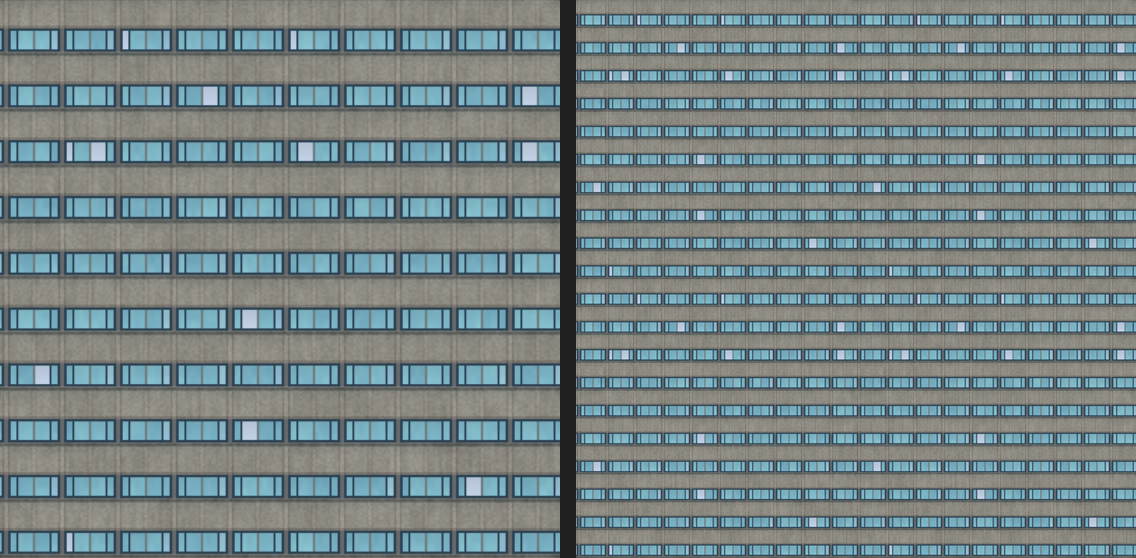
Left: one tile. Right: repeated 2 by 2.
Give the GLSL for this texture, as a Shadertoy shader.

```glsl
const vec2 REPEATS = vec2(10.0, 10.0);      // bays across, floors up
const float PIER_OFFSET = 0.11;             // first pier centre, in bays
const vec2 WINDOW_X = vec2(0.035, 0.965);   // outer frame, in bays
const vec2 WINDOW_Y = vec2(0.073, 0.490);   // outer frame, in floors
const vec2 FRAME = vec2(0.046, 0.042);      // frame thickness
const vec2 BARS = vec2(0.200, 0.792);       // thin dark bar centres
const float BAR_HALF = 0.017;
const float MULLION = 0.498;
const float MULLION_HALF = 0.022;
const float SOFTNESS = 0.016;
const vec4 PALE_CHANCE = vec4(0.05, 0.08, 0.03, 0.01);

const vec3 CONCRETE = vec3(0.555, 0.545, 0.510);
const vec3 PIER_LIGHT = vec3(0.605, 0.580, 0.540);
const vec3 PIER_SHADED = vec3(0.400, 0.410, 0.420);
const vec3 MULLION_GREY = vec3(0.430, 0.500, 0.510);
const vec3 SHADOW = vec3(0.345, 0.365, 0.355);
const vec3 FRAME_DARK = vec3(0.170, 0.255, 0.320);
const vec3 GLASS_DEEP = vec3(0.430, 0.645, 0.730);
const vec3 GLASS_LIGHT = vec3(0.525, 0.750, 0.800);
const vec3 BLIND_PALE = vec3(0.740, 0.800, 0.880);

float hash(vec2 p) {
    return fract(sin(dot(p, vec2(127.1, 311.7))) * 43758.5453);
}

// Value noise that wraps after a whole number of cells
float wrapNoise(vec2 uv, vec2 cells) {
    vec2 p = uv * cells;
    vec2 i = floor(p);
    vec2 f = p - i;
    f = f * f * (3.0 - 2.0 * f);
    vec2 a = mod(i, cells);
    vec2 b = mod(i + 1.0, cells);
    return mix(mix(hash(a), hash(vec2(b.x, a.y)), f.x),
               mix(hash(vec2(a.x, b.y)), hash(b), f.x), f.y);
}

// Soft-edged interval from lo to hi
float band(float x, float lo, float hi, float soft) {
    return smoothstep(lo - soft, lo + soft, x) - smoothstep(hi - soft, hi + soft, x);
}

float line(float x, float centre, float halfWidth, float soft) {
    return band(x, centre - halfWidth, centre + halfWidth, soft);
}

vec3 wallColor(vec2 uv, vec2 cell, float pierDistance, float soft) {
    // Mottling, vertical streaks and fine grain
    float wear = 0.040 * (wrapNoise(uv, vec2(24.0)) - 0.5)
               + 0.045 * (wrapNoise(uv, vec2(150.0, 30.0)) - 0.5)
               + 0.055 * (wrapNoise(uv, vec2(240.0)) - 0.5);
    vec3 color = CONCRETE + wear;

    // Raised piers and the fainter rib between them
    float midDistance = abs(cell.x - MULLION);
    color *= 1.0 - 0.10 * line(pierDistance, 0.050, 0.018, soft);
    color *= 1.0 - 0.05 * line(midDistance, 0.045, 0.015, soft);
    color = mix(color, PIER_LIGHT + wear, 0.75 * line(pierDistance, 0.0, 0.026, soft));
    color = mix(color, PIER_LIGHT + wear, 0.45 * line(midDistance, 0.0, 0.020, soft));

    // Sill, cast shadow below it, and grime above the window head
    float below = fract(WINDOW_Y.x - cell.y);
    float shade = 0.85 * (1.0 - smoothstep(0.045, 0.100, below))
                + 0.15 * (1.0 - smoothstep(0.060, 0.280, below));
    color = mix(color, SHADOW + wear, shade * (1.0 - 0.45 * line(below, 0.010, 0.012, soft)));
    float above = cell.y - WINDOW_Y.y;
    return color * (1.0 - 0.16 * line(above, 0.020, 0.030, soft));
}

vec3 glassColor(vec2 uv, vec2 cell, vec2 bay) {
    // Panes 0 to 3 run from left to right
    float pane = step(BARS.x, cell.x) + step(MULLION, cell.x) + step(BARS.y, cell.x);
    vec2 seed = bay + vec2(pane * 17.0, pane * 29.0);
    float tint = 0.65 * hash(seed + 3.0) + 0.45 * wrapNoise(uv, vec2(110.0, 60.0));
    vec3 color = mix(GLASS_DEEP, GLASS_LIGHT, tint);
    float chance = PALE_CHANCE[int(pane)];
    color = mix(color, BLIND_PALE, step(hash(seed + 41.0), chance));
    color = mix(color, BLIND_PALE, 0.35 * step(2.5, pane) * step(0.55, hash(seed + 7.0)));

    // Reflection darkens toward the head
    float height = (cell.y - WINDOW_Y.x) / (WINDOW_Y.y - WINDOW_Y.x);
    return color * (1.04 - 0.10 * height);
}

void mainImage(out vec4 fragColor, in vec2 fragCoord) {
    vec2 uv = fragCoord / iResolution.xy;
    vec2 grid = uv * REPEATS - vec2(PIER_OFFSET, 0.0);
    vec2 cell = fract(grid);
    vec2 bay = mod(floor(grid), REPEATS);
    vec2 soft = max(vec2(SOFTNESS), 0.7 * REPEATS / iResolution.xy);
    float pierDistance = min(cell.x, 1.0 - cell.x);

    vec3 color = wallColor(uv, cell, pierDistance, soft.x);

    // Window strip: shaded piers, dark frame, then glass
    float strip = band(cell.y, WINDOW_Y.x, WINDOW_Y.y, soft.y);
    float frame = band(cell.x, WINDOW_X.x, WINDOW_X.y, soft.x);
    color = mix(color, mix(PIER_SHADED, FRAME_DARK, frame), strip);

    vec2 innerX = WINDOW_X + vec2(FRAME.x, -FRAME.x);
    vec2 innerY = WINDOW_Y + vec2(FRAME.y, -FRAME.y);
    float opening = band(cell.x, innerX.x, innerX.y, soft.x)
                  * band(cell.y, innerY.x, innerY.y, soft.y);
    vec3 glazing = glassColor(uv, cell, bay);
    float bars = line(cell.x, BARS.x, BAR_HALF, soft.x) + line(cell.x, BARS.y, BAR_HALF, soft.x);
    glazing = mix(glazing, FRAME_DARK, bars);
    glazing = mix(glazing, MULLION_GREY, line(cell.x, MULLION, MULLION_HALF, soft.x));
    color = mix(color, glazing, opening);

    fragColor = vec4(clamp(color, 0.0, 1.0), 1.0);
}
```
